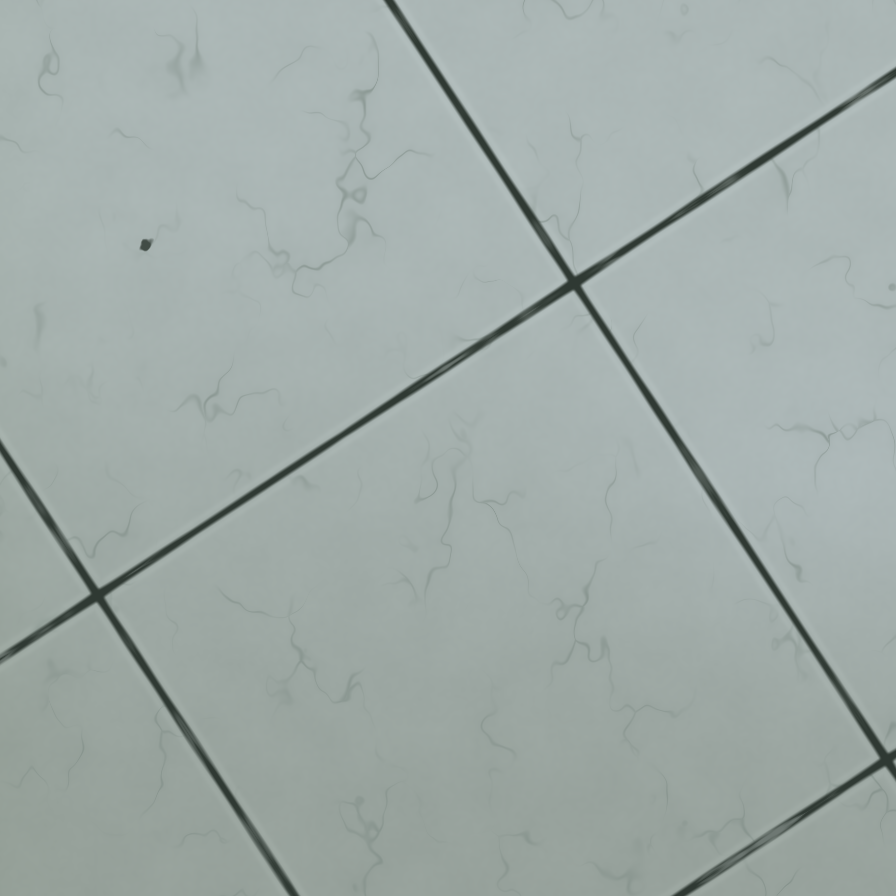
Reproduce this texture procedurally as a Shadertoy shader.

```glsl
// Pale grey-green ceramic floor seen at a slant: large square tiles with dark worn joints.
// A rotated grid gives the joints; each tile gets its own faint, broken veins from
// warped cell borders masked by gradient noise, under a soft uneven light.

const float TILE_SIZE   = 0.636;
const float TILE_ANGLE  = 0.580;               // radians
const vec2  GRID_CROSS  = vec2(0.641, 0.684);  // one joint crossing
const float JOINT_HALF  = 0.0043;
const float JOINT_SOFT  = 0.0024;
const float VEIN_SCALE  = 8.5;
const float VEIN_WIDTH  = 0.055;               // in vein cells
const float VEIN_AMOUNT = 0.55;
const vec2  CHIP_POS    = vec2(0.163, 0.727);
const vec2  CHIP_RADII  = vec2(0.0095, 0.0060);

const vec3 GLAZE_LIT   = vec3(0.672, 0.717, 0.713);
const vec3 GLAZE_SHADE = vec3(0.592, 0.634, 0.610);
const vec3 VEIN_COLOR  = vec3(0.485, 0.540, 0.515);
const vec3 JOINT_DARK  = vec3(0.185, 0.225, 0.200);
const vec3 JOINT_WORN  = vec3(0.430, 0.470, 0.450);

vec2 hash2(vec2 p) {
    vec3 a = fract(p.xyx * vec3(0.1031, 0.1030, 0.0973));
    a += dot(a, a.yzx + 33.33);
    return fract((a.xx + a.yz) * a.zy);
}

float cornerSlope(vec2 cell, vec2 offset) {
    float turn = 6.2832 * hash2(cell).x;
    return dot(vec2(cos(turn), sin(turn)), offset);
}

// Gradient noise, about -0.7 to 0.7
float noise(vec2 p) {
    vec2 i = floor(p), f = p - i;
    vec2 s = f * f * f * (f * (f * 6.0 - 15.0) + 10.0);
    vec2 e = vec2(1.0, 0.0);
    return mix(mix(cornerSlope(i, f), cornerSlope(i + e, f - e), s.x),
               mix(cornerSlope(i + e.yx, f - e.yx), cornerSlope(i + 1.0, f - 1.0), s.x), s.y);
}

float fbm(vec2 p) {
    float sum = 0.0, amp = 1.0;
    for (int k = 0; k < 3; k++) {
        sum += amp * noise(p);
        p = p * 2.03 + 17.1;
        amp *= 0.5;
    }
    return sum;
}

// Gap between the two nearest cell points: zero on cell borders
float borderGap(vec2 p) {
    vec2 cell = floor(p);
    float near = 8.0, next = 8.0;
    for (int y = -1; y <= 1; y++)
    for (int x = -1; x <= 1; x++) {
        vec2 c = cell + vec2(x, y);
        float d = length(c + hash2(c) - p);
        next = min(next, max(near, d));
        near = min(near, d);
    }
    return next - near;
}

// Broken vein strength at p
float veins(vec2 p) {
    vec2 w = p + 0.55 * vec2(fbm(p * 1.3), fbm(p * 1.3 + 41.7));
    w += 0.10 * vec2(noise(p * 6.0), noise(p * 6.0 + 23.0));
    float gap = borderGap(w);
    float line = 1.0 - smoothstep(0.0, VEIN_WIDTH * (1.0 + noise(p * 3.0)), gap);
    float halo = 0.22 * exp(-gap * 8.0);
    float broken = smoothstep(-0.08, 0.45, fbm(p * 0.9 + 71.0));
    return (line * (0.65 + 0.6 * noise(p * 4.0 + 9.0)) + halo) * broken;
}

// Joint coverage in x, wear in y; all lengths in canvas units
vec2 joint(float across, float along, float toCrossing, float id, float pixel) {
    float halfWidth = JOINT_HALF + 0.0016 * noise(vec2(along * 11.0, id))
                    + 0.0014 * exp(-toCrossing * 90.0);
    float soft = max(JOINT_SOFT, pixel);
    float cover = 1.0 - smoothstep(halfWidth - soft, halfWidth + soft, across);
    float wear = smoothstep(0.0, 0.65, fbm(vec2(along * 12.0, id + across * 90.0)));
    return vec2(cover, wear * smoothstep(0.01, 0.06, toCrossing));
}

void mainImage(out vec4 fragColor, in vec2 fragCoord) {
    vec2 uv = fragCoord / iResolution.y;
    float pixel = 1.0 / iResolution.y;

    // Rotated tile grid
    float c = cos(TILE_ANGLE), s = sin(TILE_ANGLE);
    vec2 offset = uv - GRID_CROSS;
    vec2 grid = vec2(c * offset.x + s * offset.y, c * offset.y - s * offset.x) / TILE_SIZE;
    vec2 tile = floor(grid), nearest = round(grid);
    vec2 edge = abs(grid - nearest) * TILE_SIZE;

    // Glaze under uneven light
    float light = smoothstep(-0.05, 0.85, uv.y + 0.12 * (uv.x - 0.5) + 0.05 * fbm(uv * 2.5));
    vec3 color = mix(GLAZE_SHADE, GLAZE_LIT, light);
    vec2 pool = (uv - vec2(0.93, 0.46)) / vec2(0.26, 0.18);
    color += vec3(0.026, 0.026, 0.036) * exp(-dot(pool, pool));
    color -= vec3(0.012, 0.010, 0.018) * exp(-uv.x * 9.0);
    color += 0.010 * fbm(uv * 14.0) + 0.006 * noise(uv * 110.0);

    // Veins, different on each tile
    vec2 veinPos = uv * VEIN_SCALE * vec2(1.1, 0.85) + 60.0 * hash2(tile + 50.0);
    color = mix(color, VEIN_COLOR, clamp(VEIN_AMOUNT * veins(veinPos), 0.0, 0.75));

    // Pale tile rims, then joints
    color += 0.022 * exp(-pow((min(edge.x, edge.y) - 0.0095) / 0.0035, 2.0));
    vec2 rising = joint(edge.y, grid.x * TILE_SIZE, edge.x, nearest.y * 7.3 + 3.6, pixel);
    vec2 falling = joint(edge.x, grid.y * TILE_SIZE, edge.y, nearest.x * 9.1 + 80.4, pixel);
    color = mix(color, mix(JOINT_DARK, JOINT_WORN, rising.y), rising.x);
    color = mix(color, mix(JOINT_DARK, JOINT_WORN, 0.55 * falling.y), falling.x);

    // Small dark chip, tilted
    vec2 chip = mat2(0.6, -0.8, 0.8, 0.6) * (uv - CHIP_POS) / CHIP_RADII;
    float chipShape = length(chip) + 0.5 * noise(uv * 160.0);
    color = mix(color, JOINT_DARK, 0.85 * (1.0 - smoothstep(0.55, 1.1, chipShape)));

    fragColor = vec4(clamp(color, 0.0, 1.0), 1.0);
}
```
